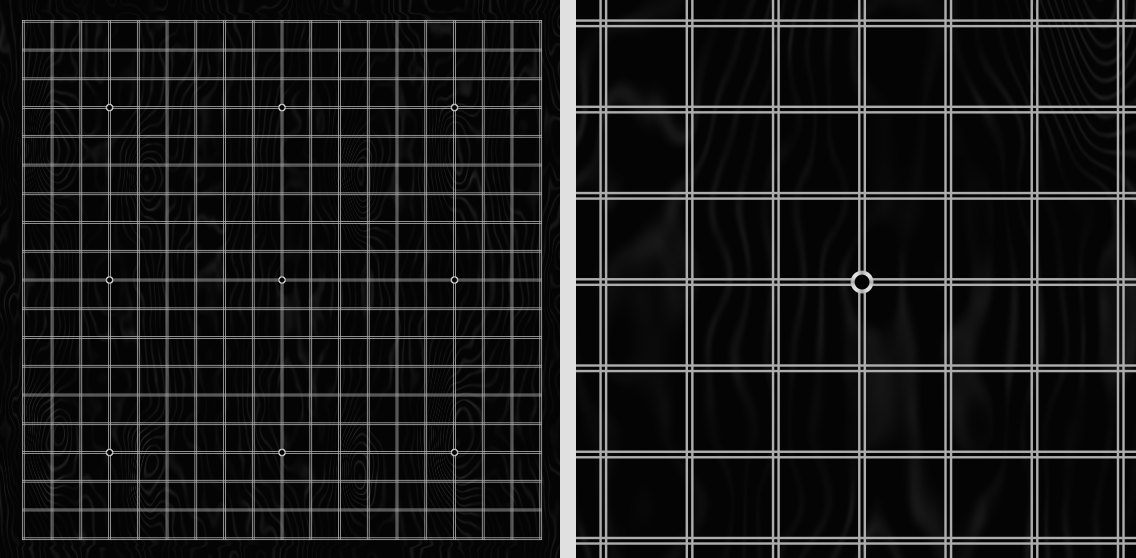
Left, the full canvas; right, a detail of the centre.
Reproduce this pattern procedurally as a WebGL 2 fragment shader.

```glsl
#version 300 es
precision highp float;
// Dark board with an 18 by 18 grid of double lines, nine ringed points and faint wood grain.

uniform vec2 u_resolution;
out vec4 fragColor;

// Lengths are fractions of the canvas width.
const vec2 GRID_CENTER = vec2(0.5036, 0.4964);
const float CELL = 0.05133;
const float HALF_CELLS = 9.0;
const float STAR_STEP = 6.0;
const float PAIR_OFFSET = 0.00165;
const float STROKE_HALF = 0.00072;
const float RING_RADIUS = 0.0056;
const float RING_HALF = 0.0012;

const float MIRROR_X = 0.45;
const float KNOT_PERIOD = 0.525;
const vec2 ARCH_CENTER = vec2(0.19, 0.155);
const vec2 ARCH_SIZE = vec2(0.036, 0.085);
const vec2 BOWL_CENTER = vec2(0.36, 0.205);
const vec2 BOWL_SIZE = vec2(0.045, 0.105);
const float KNOT_RINGS = 8.0;

const vec3 BOARD_COLOR = vec3(0.014);
const vec3 GRAIN_COLOR = vec3(0.085);
const vec3 KNOT_COLOR = vec3(0.15);
const vec3 LINE_COLOR = vec3(0.68);
const vec3 RING_COLOR = vec3(0.88);

float hash(vec2 p) {
    return fract(sin(dot(p, vec2(127.1, 311.7))) * 43758.5453);
}

float noise(vec2 p) {
    vec2 i = floor(p);
    vec2 f = fract(p);
    f = f * f * (3.0 - 2.0 * f);
    float low = mix(hash(i), hash(i + vec2(1.0, 0.0)), f.x);
    float high = mix(hash(i + vec2(0.0, 1.0)), hash(i + vec2(1.0, 1.0)), f.x);
    return mix(low, high, f.y);
}

// Share of a pixel covered by a stroke whose axis lies at distance d.
float stroke(float d, float halfWidth, float px) {
    float overlap = min(d + 0.5 * px, halfWidth) - max(d - 0.5 * px, -halfWidth);
    return clamp(overlap / px, 0.0, 1.0);
}

// Elongated bump, mirrored across and repeated down the board.
float knot(vec2 p, vec2 center, vec2 size) {
    vec2 d = vec2(abs(p.x - MIRROR_X), p.y) - center;
    d.y = mod(d.y + 0.5 * KNOT_PERIOD, KNOT_PERIOD) - 0.5 * KNOT_PERIOD;
    d /= size;
    return exp(-dot(d, d));
}

// Thin contours of a warped height field.
vec3 woodGrain(vec2 p, float onFrame) {
    vec2 warped = p + 0.012 * (vec2(noise(p * 22.0), noise(p * 22.0 + 37.0)) - 0.5);
    float knots = knot(warped, ARCH_CENTER, ARCH_SIZE) + knot(warped, BOWL_CENTER, BOWL_SIZE);
    float height = 50.0 * p.x + 7.0 * noise(p * vec2(12.0, 4.0))
                 + (1.3 + onFrame) * noise(p * vec2(45.0, 22.0))
                 + KNOT_RINGS * knots;
    float contour = pow(0.5 + 0.5 * cos(6.28318 * height), 4.0);
    float patches = smoothstep(0.25, 0.8, noise(p * vec2(24.0, 15.0) + 9.0));
    float breaks = 0.35 + 0.65 * noise(p * vec2(110.0, 50.0));
    float knotGlow = smoothstep(0.08, 0.6, knots) * (1.0 - onFrame);
    vec3 tint = mix(GRAIN_COLOR * (1.0 + 0.2 * onFrame), KNOT_COLOR, knotGlow);
    return tint * contour * breaks * mix(patches, 1.0, 0.3 + 0.3 * knotGlow);
}

void main() {
    float px = 1.0 / u_resolution.x;
    vec2 p = gl_FragCoord.xy * px;
    vec2 fromCenter = p - GRID_CENTER;
    float gridHalf = HALF_CELLS * CELL + PAIR_OFFSET + STROKE_HALF;

    // Wood surface, with a rougher frame outside the grid.
    float edge = max(abs(fromCenter.x), abs(fromCenter.y)) - gridHalf;
    float onFrame = smoothstep(0.006, 0.016, edge);
    vec3 color = BOARD_COLOR + woodGrain(p, onFrame);

    // Paired strokes along every grid line.
    vec2 lineIndex = clamp(round(fromCenter / CELL), -HALF_CELLS, HALF_CELLS);
    vec2 toPair = abs(abs(fromCenter - lineIndex * CELL) - PAIR_OFFSET);
    vec2 inside = clamp((gridHalf - abs(fromCenter)) / px + 0.5, 0.0, 1.0);
    float vertical = stroke(toPair.x, STROKE_HALF, px) * inside.y;
    float horizontal = stroke(toPair.y, STROKE_HALF, px) * inside.x;
    float lines = 1.0 - (1.0 - vertical) * (1.0 - horizontal);
    color = mix(color, LINE_COLOR, lines);

    // Ringed points with dark centers, dimmer where the lines enter.
    vec2 starIndex = clamp(round(fromCenter / (CELL * STAR_STEP)), -1.0, 1.0);
    vec2 toStar = fromCenter - starIndex * CELL * STAR_STEP;
    float radius = length(toStar);
    float disc = clamp((RING_RADIUS - radius) / px + 0.5, 0.0, 1.0);
    color = mix(color, BOARD_COLOR, disc);
    float diagonal = 2.0 * abs(toStar.x * toStar.y) / max(radius * radius, 1e-8);
    float ring = stroke(abs(radius - RING_RADIUS), RING_HALF, px);
    color = mix(color, RING_COLOR * mix(0.75, 1.0, diagonal), ring);

    fragColor = vec4(color, 1.0);
}
```
